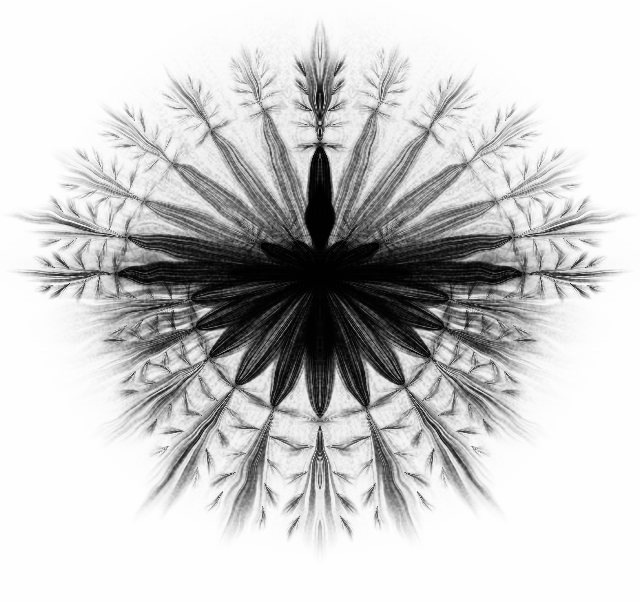
A Shadertoy shader for this background:

```glsl
// A mirrored burst of feathery ink fronds on white paper.
// Each frond is a streaked leaf-shaped stem that ends in a node, from which
// a fan of barbs and side leaflets spreads; ink adds up and absorbs light.

const float PI = 3.14159265;
const vec3 PAPER = vec3(0.995);
const vec3 INK = vec3(0.005);

float hash(vec2 p) {
    return fract(sin(dot(p, vec2(127.1, 311.7))) * 43758.5453);
}

float noise(vec2 p) {
    vec2 cell = floor(p), f = fract(p);
    f = f * f * (3.0 - 2.0 * f);
    return mix(mix(hash(cell), hash(cell + vec2(1, 0)), f.x),
               mix(hash(cell + vec2(0, 1)), hash(cell + vec2(1, 1)), f.x), f.y);
}

// Long fibres: x runs across them, y along them
float fibres(vec2 p) {
    float n = 0.55 * noise(p) + 0.45 * noise(p * vec2(2.3, 1.7) + 19.0);
    return smoothstep(0.22, 0.82, n);
}

// Coordinates whose y axis points along an angle measured from straight up
vec2 toAxis(vec2 p, float angle) {
    float c = cos(angle), s = sin(angle);
    return vec2(c * p.x - s * p.y, s * p.x + c * p.y);
}

float bell(float x, float width) {
    return exp(-x * x / (width * width));
}

// Fan of barbs growing from the origin along +y
float plume(vec2 p, float len, float spread, float count, float seed) {
    float r = length(p) / len;
    if (r > 1.1 || r < 0.001) return 0.0;
    float a = atan(p.x, p.y) / (spread * (0.85 + 0.3 * r));
    if (abs(a) > 2.2) return 0.0;
    float reach = 1.1 - 0.28 * abs(a) - 0.35 * noise(vec2(a * count * 0.6, seed));
    float body = bell(a, 0.95) * smoothstep(reach, reach - 0.75, r);
    return body * (0.12 + 1.5 * fibres(vec2(a * count + seed, r * 3.0 + seed)));
}

// Leaf-shaped bundle of fibres from the origin to (0, len)
float stem(vec2 p, float len, float width, float seed) {
    float t = p.y / len;
    if (t <= 0.0 || t >= 1.0) return 0.0;
    float s = p.x / (width * 2.1 * pow(t, 0.9) * pow(1.0 - t, 0.6) + 0.001);
    float body = smoothstep(1.25, 0.65, abs(s));
    return body * (0.3 + 1.2 * fibres(vec2(s * 7.0 + seed, t * 2.5)));
}

// Stem, fan and paired leaflets; x is the ink of the stem, y of the rest
vec2 frond(vec2 q, float angle, float node, float tip, float width, float spread, float seed) {
    vec2 p = toAxis(q, angle);
    float len = tip - node;
    if (p.y < -0.02 || p.y > tip * 1.1 || abs(p.x) > 0.08 + 0.5 * len) return vec2(0);
    float trunk = stem(p, node, width, seed);
    vec2 top = p - vec2(0, node);
    float fan = plume(top, len, spread, 8.0, seed);
    fan += 0.8 * bell(length(top), 0.008);

    // Leaflets climb both edges of the fan, the lowest ones curling back
    vec2 side = vec2(abs(top.x), top.y);
    for (int j = 0; j < 5; j++) {
        float k = float(j);
        float climb = len * (0.02 + 0.13 * k);
        vec2 base = vec2(climb * spread * 0.75, climb);
        float lean = 1.75 - 0.33 * k;
        float size = 0.03 + len * (0.12 - 0.01 * k);
        fan += 0.6 * plume(toAxis(side - base, lean), size, 0.42, 4.0, seed + k * 3.7);
    }
    return vec2(trunk, fan);
}

void mainImage(out vec4 fragColor, in vec2 fragCoord) {
    vec2 q = (fragCoord - iResolution.xy * vec2(0.5, 0.5436)) / iResolution.y;
    q.x = abs(q.x);
    float r = length(q);
    float angle = atan(q.x, q.y + 1e-5);

    // Slight waviness so the fibres are not ruler straight
    vec2 wave = vec2(noise(q * 38.0), noise(q * 38.0 + 51.0)) - 0.5;
    vec2 p = q + wave * 0.007 * smoothstep(0.05, 0.3, r);
    float ink = 0.0;

    // Thirteen large fronds from straight up round to straight down
    for (int i = 0; i < 13; i++) {
        float k = float(i);
        float a = PI * k / 12.0;
        float lower = step(6.5, k);
        float first = 1.0 - step(0.5, k);
        float level = step(5.5, k) - lower;
        float node = mix(0.276 + 0.01 * k, 0.19 + 0.004 * k, lower) - 0.061 * first;
        float tip = mix(0.42 + 0.11 * smoothstep(1.0, 5.0, k),
                        0.43 + 0.11 * smoothstep(7.0, 12.0, k), lower);
        float dark = smoothstep(4.0, 6.0, k);
        vec2 f = frond(p, a + 0.14 * sin(2.0 * a), node, tip,
                       0.025 + 0.004 * lower, 0.27 - 0.09 * level, k * 7.3);
        ink += f.x * (mix(0.5, 1.9, dark) + 2.5 * first);
        ink += f.y * (mix(0.62, 1.15, dark) + 1.3 * first + 0.3 * level);
    }

    // Short dark fronds arching over the heart
    for (int j = 0; j < 3; j++) {
        float k = float(j);
        float node = 0.07 + 0.04 * k;
        vec2 f = frond(p, 0.65 + 0.45 * k, node, node + 0.065, 0.018, 0.45, k * 5.1 + 90.0);
        ink += dot(f, vec2(2.6, 1.0));
    }

    // Dark heart, level band and solid blades above and below
    float rays = fibres(vec2(angle * 24.0, r * 5.0));
    ink += 4.0 * bell(r, 0.026);
    ink += (0.5 + 2.2 * rays) * bell(q.y - 0.018, 0.027) * bell(q.x, 0.21);
    ink += 4.0 * smoothstep(0.004, -0.004, q.x - 0.024 * bell(q.y - 0.095, 0.04))
               * smoothstep(0.02, 0.05, q.y) * smoothstep(0.2, 0.14, q.y);
    ink += 2.5 * smoothstep(0.006, -0.006, q.x - 0.025 * bell(q.y + 0.1, 0.05))
               * smoothstep(-0.02, -0.05, q.y) * smoothstep(-0.19, -0.11, q.y);

    // Tangled shoulders and a thin grainy haze
    float tangle = fibres(vec2(angle * 40.0 + noise(q * 22.0) * 3.0, r * 16.0));
    ink += 1.1 * tangle * bell(r - 0.23, 0.1) * bell(angle - 1.72, 0.34);
    float grain = noise(q * 330.0);
    ink += 0.2 * smoothstep(0.48, 0.12, r) * (0.4 + grain * tangle);
    ink *= 0.75 + 0.5 * grain;

    fragColor = vec4(mix(INK, PAPER, exp(-1.15 * ink)), 1.0);
}
```
